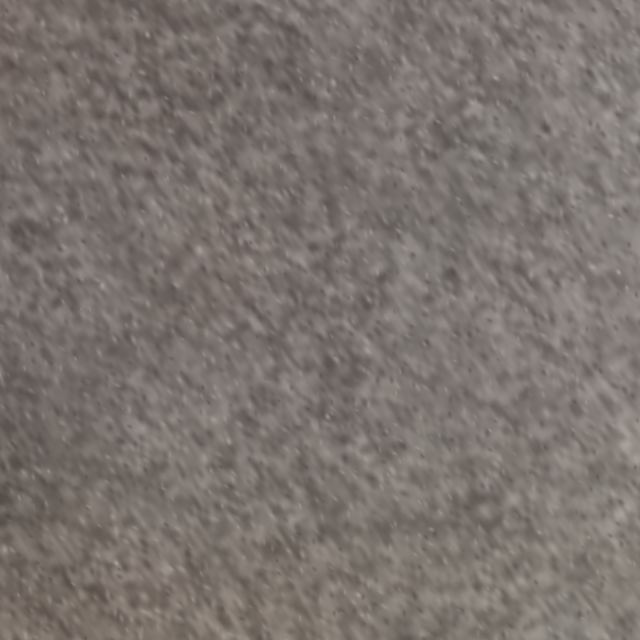
This texture is drawn by a Shadertoy shader. Its source:

```glsl
// Worn grey-brown stone floor: a soft light gradient and cloudy tint,
// covered by slanted fine grain made of stretched value noise, with
// scattered pale flecks, dark specks, blotches, pits and thin scratches.

#define BASE_COLOR   vec3(0.482, 0.451, 0.434)
#define FLECK_COLOR  vec3(0.69, 0.665, 0.64)
#define SPECK_COLOR  vec3(0.31, 0.27, 0.265)
#define GRAIN_ANGLE  -0.98
#define GRAIN_FINE   0.115
#define GRAIN_COARSE 0.125
#define CLOUD_AMOUNT 0.055
#define LIGHT_SLOPE  vec2(0.082, -0.018)

float hash(vec2 p) {
    vec3 q = fract(vec3(p.xyx) * 0.1031);
    q += dot(q, q.yzx + 33.33);
    return fract((q.x + q.y) * q.z);
}

vec2 rotate(vec2 p, float angle) {
    float c = cos(angle), s = sin(angle);
    return vec2(c * p.x + s * p.y, c * p.y - s * p.x);
}

// Smooth value noise, centred on zero
float noise(vec2 p) {
    vec2 cell = floor(p), f = fract(p);
    f = f * f * (3.0 - 2.0 * f);
    float low  = mix(hash(cell), hash(cell + vec2(1, 0)), f.x);
    float high = mix(hash(cell + vec2(0, 1)), hash(cell + vec2(1, 1)), f.x);
    return mix(low, high, f.y) - 0.5;
}

float clouds(vec2 p) {
    float sum = 0.0, weight = 1.0;
    for (int i = 0; i < 4; i++) {
        sum += weight * noise(p);
        p = rotate(p, 0.7) * 2.1 + 17.3;
        weight *= 0.55;
    }
    return sum;
}

// Soft ellipses, one per chosen cell; size is half length and half width
float flecks(vec2 uv, float cells, float density, vec2 size, float seed) {
    vec2 p = uv * cells, home = floor(p);
    float cover = 0.0;
    for (int y = -1; y <= 1; y++)
    for (int x = -1; x <= 1; x++) {
        vec2 id = home + vec2(x, y), key = id + seed;
        if (hash(key) > density) continue;
        vec2 center = id + vec2(hash(key + 31.7), hash(key + 57.1));
        float turn = GRAIN_ANGLE + 1.1 * (hash(key + 83.9) - 0.5);
        float grow = mix(0.6, 1.25, hash(key + 11.3));
        vec2 d = rotate((p - center) / cells, turn) / (size * grow);
        float strength = mix(0.3, 1.0, hash(key + 71.5));
        cover = max(cover, strength * exp(-dot(d, d)));
    }
    return cover;
}

void mainImage(out vec4 fragColor, in vec2 fragCoord) {
    vec2 uv = fragCoord / iResolution.y;

    // Broad light, cloudy tone and a mauve to olive-grey tint
    float tone = dot(uv - 0.5, LIGHT_SLOPE);
    tone += CLOUD_AMOUNT * clouds(uv * 3.5 + 4.0);
    vec3 color = BASE_COLOR + tone;
    float tint = clouds(uv * 3.0 + 41.0) + 0.7 * (uv.x - 0.5);
    color += tint * vec3(-0.010, 0.006, 0.007);
    color.b -= 0.014 * smoothstep(0.45, 0.0, uv.y);

    // Slanted grain, bent a little so that no lattice shows
    vec2 bend = 0.006 * vec2(noise(uv * 24.0), noise(uv * 24.0 + 90.0));
    vec2 fine = rotate(uv + bend, GRAIN_ANGLE) * vec2(72.0, 128.0);
    vec2 coarse = rotate(uv - bend, GRAIN_ANGLE + 0.25) * vec2(42.0, 66.0);
    float patchy = 1.0 + 0.5 * noise(uv * 9.0 + 7.0);
    float grain = GRAIN_FINE * noise(fine + 200.0)
                + GRAIN_COARSE * noise(coarse + 300.0);
    color += patchy * grain * vec3(1.0, 0.99, 0.97);

    // Dark specks, faint blotches and rare pits
    float dark = 0.50 * flecks(uv, 46.0, 0.36, vec2(0.0065, 0.0038), 100.0);
    dark = max(dark, 0.30 * flecks(uv, 9.0, 0.12, vec2(0.026, 0.019), 150.0));
    dark = max(dark, 0.85 * flecks(uv, 7.0, 0.10, vec2(0.011, 0.009), 210.0));
    color = mix(color, SPECK_COLOR, dark);

    // Pale flecks, rare glints, chalky spots and thin scratches
    float pale = 0.48 * flecks(uv, 50.0, 0.36, vec2(0.0065, 0.0030), 260.0);
    pale = max(pale, 0.85 * flecks(uv, 18.0, 0.13, vec2(0.006, 0.0038), 320.0));
    pale = max(pale, 0.35 * flecks(uv, 8.0, 0.07, vec2(0.020, 0.013), 370.0));
    pale = max(pale, 0.70 * flecks(uv, 5.0, 0.12, vec2(0.032, 0.0022), 430.0));
    color = mix(color, FLECK_COLOR, pale);

    fragColor = vec4(clamp(color, 0.0, 1.0), 1.0);
}
```
